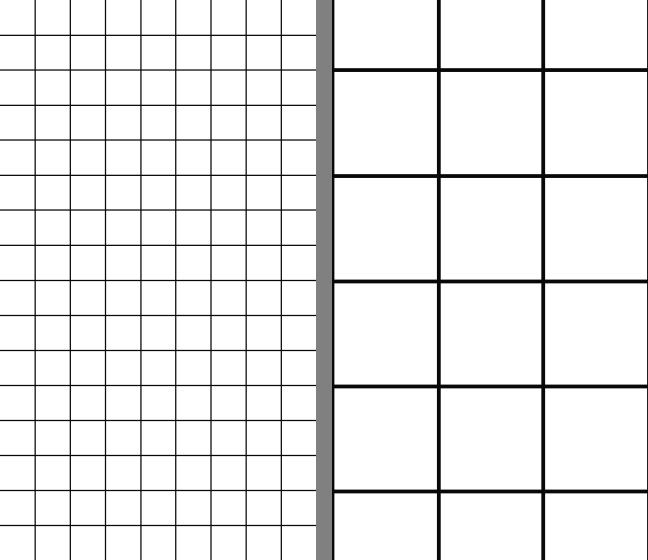
Left, the full canvas; right, a detail of the centre.
This pattern is drawn by a Shadertoy shader. Its source:

```glsl
// Plain square grid of thin near-black rules on white paper, 9 cells by 16.
// Each rule is a box-filtered band; a tiny drift per rule makes some crisp
// and dark, others softer and greyer. The outer border stays open.

// Drift of each vertical rule to the right, in cells.
float columnDrift(float k) {
    float slope = 0.05 * k;                          // slow creep to the right
    float kick = k == 4.0 ? 0.25 : 0.0;              // one crisp rule left of centre
    float slack = k == 5.0 ? 0.08 : 0.0;
    return (slope + kick - slack) / 32.0;
}

// Drift of each horizontal rule downward, in cells: upper rules alternate.
float rowDrift(float k) {
    float upper = mod(k, 2.0) < 0.5 ? 0.02 : 0.32;
    return (k < 7.5 ? upper : 0.45) / 32.0;
}

// Share of a pixel of the given size that a rule at the centre covers.
float ruleCoverage(float x, float centre, float pixel) {
    float halfWidth = 0.5 * 1.15 / 32.0;
    float right = min(x + 0.5 * pixel, centre + halfWidth);
    float left = max(x - 0.5 * pixel, centre - halfWidth);
    return clamp((right - left) / pixel, 0.0, 1.0);
}

void mainImage(out vec4 fragColor, in vec2 fragCoord) {
    // Cell coordinates, rows counted from the top
    vec2 cells = vec2(9.0, 16.0);
    vec2 uv = fragCoord / iResolution.xy;
    vec2 p = vec2(uv.x, 1.0 - uv.y) * cells;
    vec2 pixel = cells / iResolution.xy;

    // Nearest rule in each direction, without the canvas border
    vec2 k = floor(p + 0.5);
    vec2 inside = step(0.5, k) * step(k, cells - 0.5);
    float vertical = inside.x * ruleCoverage(p.x, k.x + columnDrift(k.x), pixel.x);
    float horizontal = inside.y * ruleCoverage(p.y, k.y + rowDrift(k.y), pixel.y);

    // Ink over paper
    float ink = 1.0 - (1.0 - vertical) * (1.0 - horizontal);
    fragColor = vec4(mix(vec3(1.0), vec3(0.03), ink), 1.0);
}
```
